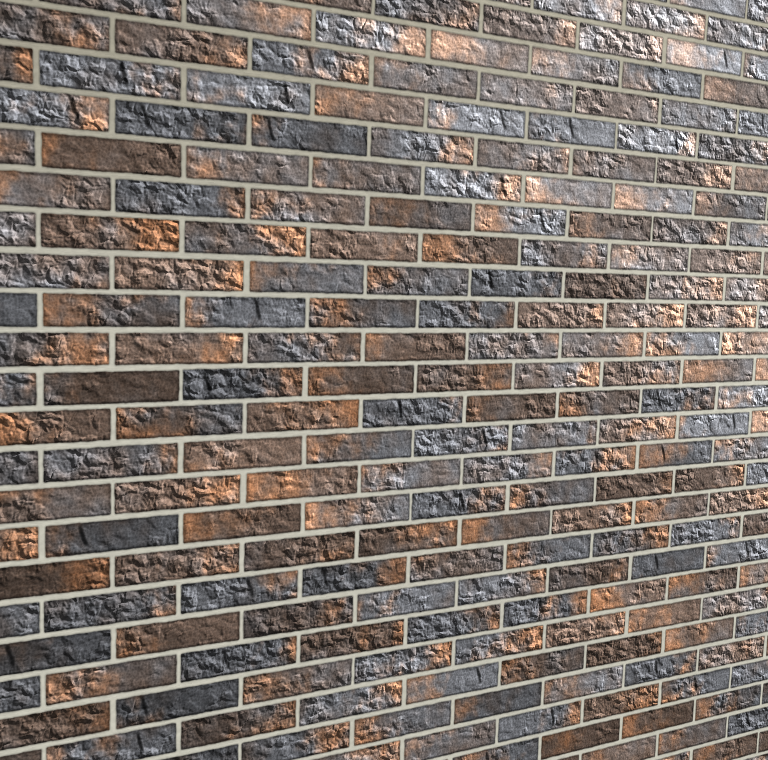
This texture is drawn by a Shadertoy shader. Its source:

```glsl
// Brick wall in running bond, seen at a slant, with flashed copper and slate faces
vec2 hash2(vec2 p) {
    vec2 k = vec2(dot(p, vec2(127.1, 311.7)), dot(p, vec2(269.5, 183.3)));
    return fract(sin(k) * 43758.5);
}

// Distance to the nearest scattered point
float cells(vec2 p) {
    vec2 cell = floor(p), f = fract(p);
    float nearest = 2.0;
    for (int j = -1; j <= 1; j++)
        for (int i = -1; i <= 1; i++) {
            vec2 g = vec2(i, j);
            nearest = min(nearest, length(g + hash2(cell + g) - f));
        }
    return nearest;
}

// Layered sines, about -1 to 1
float waves(vec2 p) {
    float sum = 0.0, amp = 0.55;
    for (int i = 0; i < 4; i++) {
        p = mat2(0.8, 0.6, -0.6, 0.8) * p + 1.7;
        sum += amp * sin(p.x + 1.3 * sin(p.y)) * cos(0.8 * p.y);
        p *= 1.9;
        amp *= 0.6;
    }
    return sum;
}

// Height of the torn clay face
float relief(vec2 p) {
    p += 0.13 * vec2(waves(p * 5.0), waves(p * 5.0 + 9.0));
    float folds = smoothstep(0.1, 0.55, cells(p * vec2(1.7, 2.6)));
    return 0.6 * folds + 0.3 * cells(p * 7.0);
}

float box(vec2 p, vec2 halfSize, float radius) {
    vec2 q = abs(p) - halfSize + radius;
    return length(max(q, 0.0)) + min(max(q.x, q.y), 0.0) - radius;
}

void mainImage(out vec4 fragColor, in vec2 fragCoord) {
    // Canvas position, y downwards, one unit wide
    vec2 p = vec2(fragCoord.x, iResolution.y - fragCoord.y) / iResolution.x;

    // Perspective: rows meet far to the right, columns lean a little
    float depth = 1.0 - p.x / 2.93;
    float fall = (p.y - 0.43) / depth;
    float rowPos = fall / (0.0523 - 0.004 * fall);
    float x = p.x + (p.x - 0.156) * 0.096 * (p.y - 0.43);
    float along = x / (1.0 - x / 2.93) / 0.2047;

    // Running bond; lengths below are in row heights
    float row = floor(rowPos);
    along -= 0.256 + 0.5 * mod(row + 1.0, 2.0);
    vec2 id = vec2(floor(along), row);
    vec2 q = (vec2(fract(along), fract(rowPos)) - 0.5) * vec2(3.91, 1.0);
    vec2 rnd = hash2(id + 3.0), rnd2 = hash2(id + 57.0);
    vec2 face = q + rnd * 40.0;
    float aa = 1.0 / (0.0523 * depth * iResolution.x);

    // Brick outline with slightly uneven edges
    vec2 jitter = (rnd2 - 0.5) * vec2(0.06, 0.03);
    float edge = box(q + jitter, vec2(1.875, 0.417), 0.04)
               + 0.016 * waves(face * 6.0);

    // Face colour: brown to slate, copper strongest towards one end
    float blotch = waves(face * 1.5);
    float slate = smoothstep(0.1, 0.9, rnd.x + 0.35 * blotch);
    vec3 brick = mix(vec3(0.40, 0.335, 0.295), vec3(0.375, 0.38, 0.395), slate);
    float side = q.x * sign(rnd2.x - 0.5) / 1.9;
    float copper = smoothstep(0.25, 1.1, 0.5 * side + 0.55 * rnd2.y + 0.5 * waves(face * 2.3 + 5.0));
    brick = mix(brick, vec3(0.67, 0.46, 0.32), 0.75 * copper);
    brick *= 0.82 + 0.36 * rnd.y + 0.12 * blotch;

    // Raking light over the folds, then fine grain
    float rough = smoothstep(-0.5, 0.5, waves(face * 1.2 + 20.0) + rnd2.x - 0.5);
    float slope = relief(face + vec2(0.045, -0.04)) - relief(face);
    brick *= 1.0 + clamp(slope * (0.7 + 2.3 * rough), -0.55, 0.65);
    brick *= 0.86 + 0.28 * cells(face * 13.0);
    brick += 0.035 * waves(face * vec2(13.0, 21.0));

    // A slanted gouge on a few bricks
    vec2 cut = q - vec2((rnd.y - 0.5) * 2.6, -0.08);
    float across = cut.x - 0.3 * cut.y + 0.05 * waves(face * 4.0);
    float gouge = smoothstep(0.1, 0.01, abs(across)) * smoothstep(0.36, 0.2, abs(cut.y));
    brick *= 1.0 - 0.65 * gouge * step(0.82, rnd.x);

    // Dark rim, deepest along the lower edge
    float rim = smoothstep(0.1, 0.0, -edge);
    brick *= 1.0 - rim * (0.3 + 0.25 * smoothstep(0.3, 0.42, q.y));

    // Pale mortar, shaded where it meets the clay
    vec3 mortar = mix(vec3(0.70, 0.68, 0.61), vec3(0.84, 0.83, 0.77), smoothstep(0.0, 0.5, p.y));
    mortar *= 0.97 + 0.05 * waves(vec2(along * 30.0, rowPos * 12.0));
    mortar *= 0.8 + 0.2 * smoothstep(0.0, 0.06, edge);

    // Daylight grows towards the upper right and cools the faces
    float toward = p.x + 1.0 - p.y;
    float sheen = smoothstep(0.9, 1.9, toward);
    brick *= 0.84 + 0.24 * smoothstep(0.0, 1.0, toward) + 0.5 * sheen;
    brick = mix(brick, vec3(dot(brick, vec3(0.33))) * vec3(0.99, 1.0, 1.03), 0.55 * sheen);
    mortar *= 0.95 + 0.1 * sheen;

    vec3 color = mix(brick, mortar, smoothstep(-aa, aa, edge));
    fragColor = vec4(clamp(color, 0.0, 1.0), 1.0);
}
```
